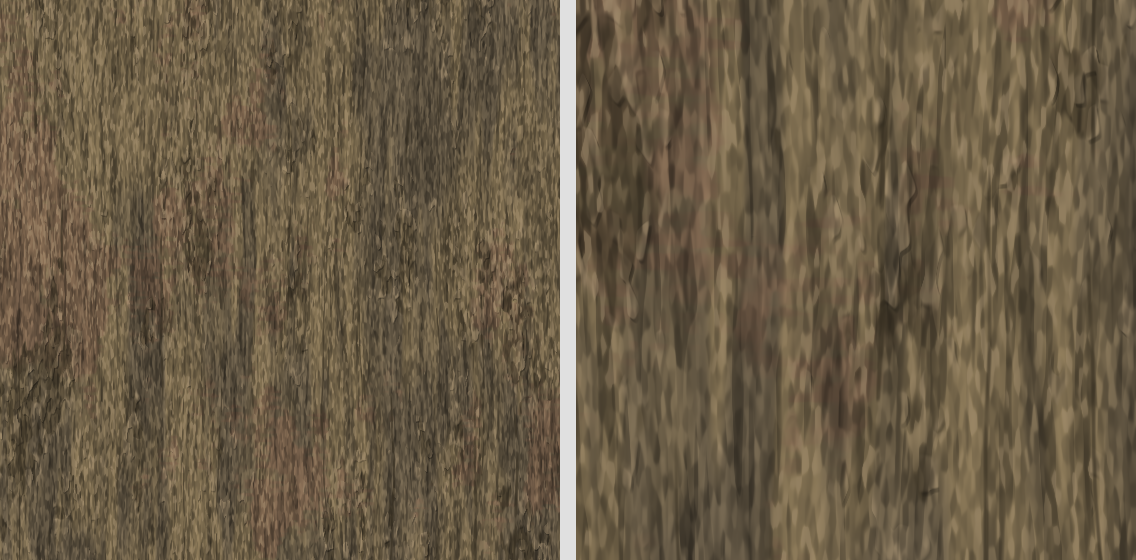
Left: the whole. Right: its middle third, enlarged.
A three.js fragment shader for this texture:

```glsl
varying vec2 vUv;

const vec3 OLIVE_WOOD = vec3(0.442, 0.384, 0.280);
const vec3 GREY_WOOD = vec3(0.392, 0.346, 0.272);
const vec3 RED_STAIN = vec3(0.440, 0.345, 0.270);
const vec3 PALE_CHIP = vec3(0.590, 0.515, 0.405);
const vec3 DARK_ROT = vec3(0.250, 0.215, 0.152);

const vec2 BROAD_SCALE = vec2(8.0, 2.6);
const vec2 STREAK_SCALE = vec2(62.0, 3.0);
const vec2 FIBRE_SCALE = vec2(190.0, 11.0);
const vec2 FINE_SCALE = vec2(340.0, 85.0);
const vec2 PORE_SCALE = vec2(240.0, 19.0);
const vec2 RAGGED_SCALE = vec2(120.0, 42.0);
const vec2 CHIP_SCALE = vec2(130.0, 56.0);
const vec2 SCRATCH_SCALE = vec2(28.0, 190.0);
const vec2 STAIN_SCALE = vec2(6.5, 3.4);
const vec2 ROT_SCALE = vec2(17.0, 4.2);
const vec2 CHIP_SHADOW = vec2(-0.0015, 0.0025);

const float BROAD_GAIN = 0.24;
const float STREAK_GAIN = 0.18;
const float FIBRE_GAIN = 0.26;
const float FINE_GAIN = 0.46;
const float PORE_DEPTH = 0.22;
const float STAIN_LEVEL = 0.67;
const float ROT_LEVEL = 0.70;
const int CRACKS = 20;

float hash(vec2 p) {
  vec3 q = fract(p.xyx * 0.1031);
  q += dot(q, q.yzx + 33.33);
  return fract((q.x + q.y) * q.z);
}

// Cellular noise: random cell values blended by distance to the cell points
float cellular(vec2 p) {
  vec2 cell = floor(p);
  float sum = 0.0, total = 0.0;
  for (int j = -1; j <= 1; j++) {
    for (int i = -1; i <= 1; i++) {
      vec2 id = cell + vec2(float(i), float(j));
      vec2 point = id + vec2(hash(id + 17.3), hash(id + 51.7));
      float weight = exp(-6.0 * dot(p - point, p - point));
      sum += weight * hash(id);
      total += weight;
    }
  }
  return sum / total;
}

float layered(vec2 p) {
  return 0.5 * cellular(p) + 0.3 * cellular(p * 2.1 + 9.0) + 0.2 * cellular(p * 4.3 + 23.0);
}

// Slow sideways drift of the grain
float grainDrift(vec2 p) {
  return 0.0030 * sin(p.y * 7.0 + 3.0 * sin(p.x * 6.0))
       + 0.0010 * sin(p.y * 19.0 + p.x * 29.0);
}

float chips(vec2 p) {
  return smoothstep(0.54, 0.72, cellular(p * CHIP_SCALE + 7.0));
}

// Thin, nearly straight splits, broken up by the roughness
float cracks(vec2 p, float roughness) {
  float cover = 0.0;
  for (int i = 0; i < CRACKS; i++) {
    float k = float(i);
    vec2 centre = vec2((k + hash(vec2(k, 3.0))) / float(CRACKS), hash(vec2(k, 8.0)));
    float size = hash(vec2(k, 14.0));
    float along = (p.y - centre.y) / mix(0.42, 0.06, size);
    float taper = max(1.0 - along * along, 0.0);
    float bend = 0.0020 * sin(p.y * 13.0 + k * 2.4) + 0.0008 * sin(p.y * 47.0 + k);
    float width = mix(0.0002, 0.0030, size * size * size) * taper * 2.0 * roughness;
    float line = 1.0 - smoothstep(width, width + 0.0018, abs(p.x - centre.x - bend));
    cover = max(cover, line * smoothstep(0.0, 0.5, taper));
  }
  return cover * smoothstep(0.15, 0.55, roughness);
}

void main() {
  vec2 p = vUv;
  p.x += grainDrift(p);

  float broad = layered(p * BROAD_SCALE);
  float streak = cellular(p * STREAK_SCALE);
  float fibre = cellular(p * FIBRE_SCALE);
  float fine = cellular(p * FINE_SCALE);
  float pore = 1.0 - smoothstep(0.18, 0.42, cellular(p * PORE_SCALE + 31.0));
  float ragged = cellular(p * RAGGED_SCALE);
  float scratch = cellular(p * SCRATCH_SCALE);

  // Base wood and ragged red stains
  float hue = broad + 0.4 * (streak - 0.5);
  vec3 color = mix(GREY_WOOD, OLIVE_WOOD, smoothstep(0.32, 0.66, hue));
  float stain = layered(p * STAIN_SCALE + 41.0) + 0.12 * (ragged - 0.5) + 0.10 * (scratch - 0.5);
  color = mix(color, RED_STAIN, 0.75 * smoothstep(STAIN_LEVEL - 0.06, STAIN_LEVEL + 0.05, stain));

  // Grain from broad to fine, cut by dark pores
  color *= 1.0 + BROAD_GAIN * (broad - 0.5) + STREAK_GAIN * (streak - 0.5)
         + FIBRE_GAIN * (fibre - 0.5) + FINE_GAIN * (fine - 0.5);
  color *= 1.0 - PORE_DEPTH * pore;

  // Rotten hollows with pale chips around them
  float decay = layered(p * ROT_SCALE + 70.0) + 0.36 * (ragged - 0.5) + 0.16 * (fibre - 0.5);
  float rot = smoothstep(ROT_LEVEL - 0.02, ROT_LEVEL + 0.10, decay);
  float rim = smoothstep(ROT_LEVEL - 0.18, ROT_LEVEL - 0.03, decay);
  float chip = chips(p);
  float shadow = chips(p + CHIP_SHADOW) * (1.0 - chip);
  color = mix(color, DARK_ROT * (0.7 + 0.6 * fine), 0.66 * rot);
  color *= 1.0 - 0.24 * rim * shadow;
  color = mix(color, PALE_CHIP * (0.75 + 0.5 * fine), 0.45 * rim * chip * (1.0 - 0.6 * rot));

  // Pale flecks on worn streaks, then splits
  float fleck = smoothstep(0.62, 0.84, fine) * smoothstep(0.42, 0.72, hue);
  color = mix(color, PALE_CHIP, 0.45 * fleck);
  color = mix(color, DARK_ROT * 0.85, 0.6 * cracks(p, ragged));

  gl_FragColor = vec4(color, 1.0);
}
```
